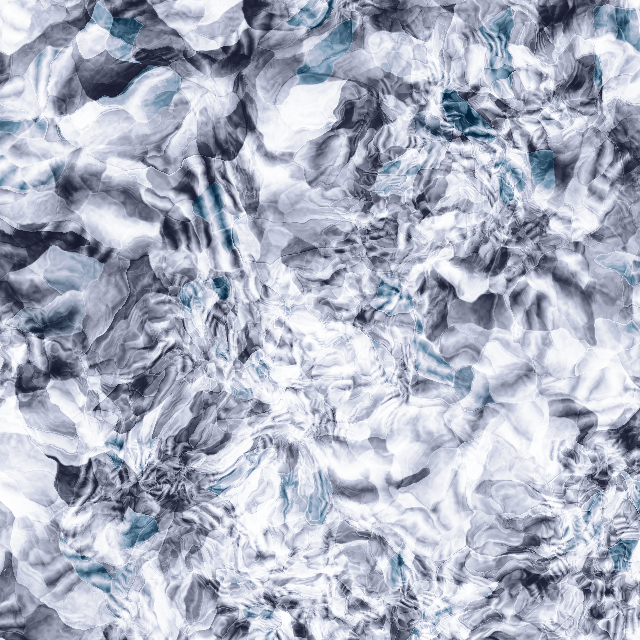
A WebGL 2 fragment shader for this texture:

```glsl
#version 300 es
precision highp float;

uniform vec2 u_resolution;
out vec4 fragColor;

// Facet layers, from broad sheets to fine crinkles (cells per canvas height)
const vec4 LAYER_SCALE = vec4(8.5, 18.0, 39.0, 85.0);
const vec4 CALM_WEIGHT = vec4(0.85, 0.62, 0.20, 0.10);
const vec4 BUSY_WEIGHT = vec4(0.55, 0.75, 0.75, 0.45);
const float PATCH_WEIGHT = 0.55;
const float BEND = 0.035;
const float JAG = 0.010;
const float CREASE_STRENGTH = 1.1;
const float GRAIN = 0.16;
const float CONTRAST = 1.75;
const float MAX_STRETCH = 1.9;
const vec3 TEAL_SHIFT = vec3(-0.09, 0.02, 0.04);

// Tone ramp: share of the area below each stop, and its colour
const int STOPS = 8;
const float LEVEL[STOPS] = float[](0.0, 0.025, 0.075, 0.165, 0.33, 0.615, 0.885, 1.0);
const vec3 TONE[STOPS] = vec3[](
    vec3(0.08, 0.09, 0.17), vec3(0.14, 0.15, 0.23), vec3(0.29, 0.31, 0.39),
    vec3(0.46, 0.48, 0.56), vec3(0.62, 0.64, 0.72), vec3(0.77, 0.79, 0.87),
    vec3(0.93, 0.94, 0.96), vec3(1.0));

vec4 hash4(vec2 p) {
    vec4 q = fract(p.xyxy * vec4(0.1031, 0.1030, 0.0973, 0.1099));
    q += dot(q, q.wzxy + 33.33);
    return fract((q.xxyz + q.yzzw) * q.zywx);
}

vec2 noise2(vec2 p) {
    vec2 i = floor(p), f = fract(p);
    f = f * f * (3.0 - 2.0 * f);
    vec2 low = mix(hash4(i).xy, hash4(i + vec2(1, 0)).xy, f.x);
    vec2 high = mix(hash4(i + vec2(0, 1)).xy, hash4(i + vec2(1, 1)).xy, f.x);
    return mix(low, high, f.y) * 2.0 - 1.0;
}

// Reflection across one facet: a folded gradient with values in -1..1
float sheen(vec2 offset, vec4 rnd) {
    float angle = rnd.x * 6.2832 + 1.1;
    float folds = 0.18 + 2.4 * pow(rnd.y, 4.0);
    float along = dot(offset, vec2(cos(angle), sin(angle)));
    return abs(fract(rnd.z + along * folds) * 2.0 - 1.0) * 2.0 - 1.0;
}

// Stretched Voronoi facets: x = sheen, y = distance to border, z = cell id
vec3 facets(vec2 p, float seed, float pixel) {
    vec2 cell = floor(p);
    float d1 = 1e3, d2 = 1e3;
    vec2 off1 = vec2(0), off2 = vec2(0);
    vec4 rnd1 = vec4(0), rnd2 = vec4(0);
    for (int y = -2; y <= 2; y++)
    for (int x = -2; x <= 2; x++) {
        vec2 id = cell + vec2(x, y);
        vec4 shape = hash4(id + seed);
        vec2 off = p - id - shape.xy;
        float angle = shape.z * 3.1416;
        vec2 axis = vec2(cos(angle), sin(angle));
        float stretch = mix(1.0, MAX_STRETCH, shape.w);
        float d = length(vec2(dot(off, axis) / stretch,
                              dot(off, vec2(-axis.y, axis.x)) * stretch));
        vec4 rnd = hash4(id + seed + 71.7);
        if (d < d1) {
            d2 = d1; off2 = off1; rnd2 = rnd1;
            d1 = d; off1 = off; rnd1 = rnd;
        } else if (d < d2) {
            d2 = d; off2 = off; rnd2 = rnd;
        }
    }
    float border = (d2 - d1) * 0.5;
    float inside = 0.5 + 0.5 * smoothstep(0.0, pixel * 1.2, border);
    float value = mix(sheen(off2, rnd2), sheen(off1, rnd1), inside);
    return vec3(value, border, rnd1.w);
}

vec3 toneRamp(float level) {
    vec3 color = TONE[0];
    for (int i = 1; i < STOPS; i++)
        color = mix(color, TONE[i], clamp((level - LEVEL[i - 1]) / (LEVEL[i] - LEVEL[i - 1]), 0.0, 1.0));
    return color;
}

void main() {
    vec2 uv = gl_FragCoord.xy / u_resolution.y;
    float pixel = 1.0 / u_resolution.y;

    // Bent and jagged sheet
    vec2 sheet = uv + BEND * noise2(uv * 7.0 + 3.0);
    sheet += JAG * noise2(uv * 26.0 + 11.0) + 0.3 * JAG * noise2(uv * 80.0);

    // Smooth areas alternate with densely crumpled ones
    vec2 region = noise2(uv * 4.5 + 40.0) + 0.5 * noise2(uv * 11.0 + 17.0);
    float busy = smoothstep(-0.55, 0.55, region.x);
    vec4 weight = mix(CALM_WEIGHT, BUSY_WEIGHT, busy);

    // Layered reflections with thin glints and shadows along the creases
    float tone = PATCH_WEIGHT * region.y * 1.8;
    float crease = 0.0;
    float tint = 0.0;
    for (int i = 0; i < 4; i++) {
        float scale = LAYER_SCALE[i];
        vec3 facet = facets(sheet * scale + float(i) * 19.3, float(i) * 37.0, pixel * scale);
        tone += weight[i] * facet.x * 1.732;
        float width = 0.0016 * scale + 0.01;
        crease += weight[i] * (1.0 - smoothstep(0.0, width, facet.y)) * (facet.z * 2.0 - 0.9);
        if (i == 1) tint = smoothstep(0.80, 0.86, facet.z);
    }
    tone /= sqrt(dot(weight, weight) + PATCH_WEIGHT * PATCH_WEIGHT);
    tone += CREASE_STRENGTH * crease + GRAIN * noise2(uv * 210.0).x;

    // Spread the tones evenly, then colour them
    float level = 1.0 / (1.0 + exp(-CONTRAST * tone));
    vec3 color = toneRamp(level);
    color += TEAL_SHIFT * tint * (1.0 - smoothstep(0.25, 0.6, level));
    fragColor = vec4(clamp(color, 0.0, 1.0), 1.0);
}
```
